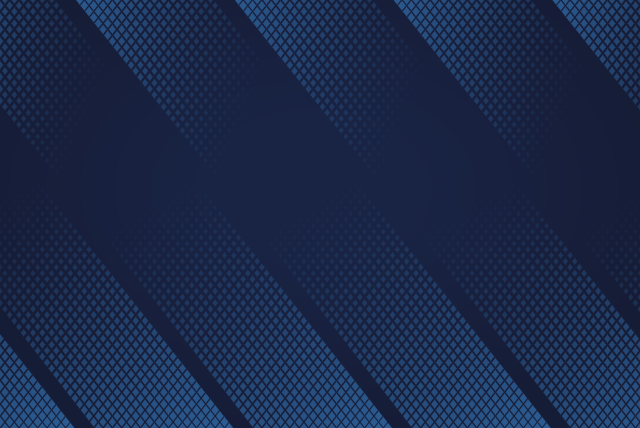
Reproduce this background procedurally as a Shadertoy shader.

```glsl
// Slanted navy bands filled with blue diamond halftones, fading toward the middle.

const float SLANT = 0.785;                    // horizontal run per unit of depth
const float PERIOD = 0.371;                   // horizontal distance between bands
const float CELLS = 17.0;                     // diamonds per period
const float FILLED = 15.0;                    // diamonds per band, the rest is a gap
const float CELL = PERIOD / CELLS;
const float BAND_START = 0.176;

const vec3 NAVY_EDGE = vec3(0.083, 0.108, 0.208);
const vec3 NAVY_CORE = vec3(0.098, 0.139, 0.268);
const vec3 BLUE = vec3(0.172, 0.365, 0.580);

// Canvas position (x, depth below the top) to diamond lattice, and back to depth.
vec2 toLattice(vec2 pos) {
    float run = SLANT * pos.y;
    return vec2(pos.x - run - BAND_START, pos.x + run) / CELL;
}

float latticeDepth(vec2 lattice) {
    return ((lattice.y - lattice.x) * CELL - BAND_START) / (2.0 * SLANT);
}

// Soft glow slightly above and left of the centre.
vec3 background(vec2 pos, float aspect) {
    vec2 offset = (pos - vec2(0.49 * aspect, 0.44)) / vec2(aspect, 1.0);
    return mix(NAVY_CORE, NAVY_EDGE, smoothstep(0.05, 0.68, length(offset)));
}

// Halftone strength: upper fade starts on the left edge, lower on the right.
float fadeStrength(float depth, float across) {
    float upper = 0.95 - (depth + 0.28 * across) / 0.46;
    float lower = (depth - 0.41 - 0.13 * (1.0 - across)) / 0.59;
    return clamp(max(upper, lower), 0.0, 1.0);
}

// Coverage of a diamond, which is a square in lattice space.
float diamond(vec2 local, float radius, float blur) {
    vec2 d = abs(local);
    return 1.0 - smoothstep(radius - blur, radius + blur, max(d.x, d.y));
}

void mainImage(out vec4 fragColor, in vec2 fragCoord) {
    float aspect = iResolution.x / iResolution.y;
    vec2 pos = fragCoord / iResolution.y;
    pos.y = 1.0 - pos.y;

    // Locate the diamond and its place across the band.
    vec2 lattice = toLattice(pos);
    vec2 center = floor(lattice) + 0.5;
    float column = mod(center.x, CELLS);
    float inBand = step(column, FILLED);
    float strength = fadeStrength(latticeDepth(center), column / FILLED);

    // Size and tint both grow with strength.
    float radius = mix(0.17, 0.44, pow(strength, 0.75));
    float blur = 0.75 * length(vec2(1.0, SLANT)) / (CELL * iResolution.y);
    float coverage = diamond(lattice - center, radius, blur);

    vec3 color = background(pos, aspect);
    color = mix(color, BLUE, coverage * inBand * pow(strength, 0.95));
    fragColor = vec4(color, 1.0);
}
```
